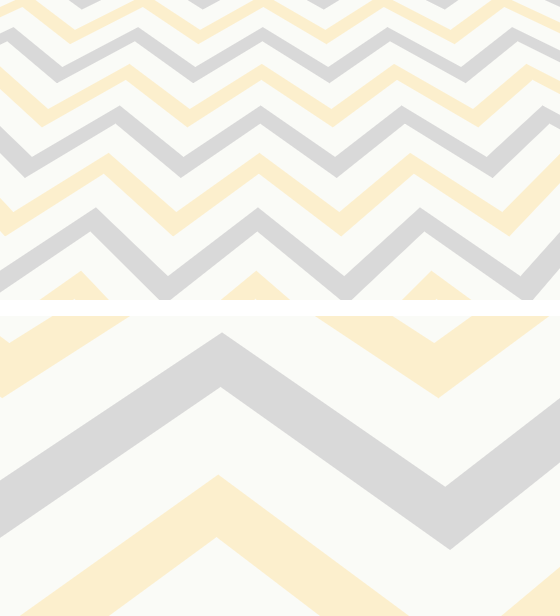
Top, the full canvas; bottom, a detail of the centre.
A Shadertoy shader for this pattern:

```glsl
#define HORIZON 1.914        // height of the vanishing point above the top edge
#define VANISH_X 0.930       // horizontal place of the vanishing point
#define ZIGZAG_WIDTH 0.2073  // width of one zigzag per unit of depth
#define ZIGZAG_SHIFT 0.130
#define ROW_SCALE 34.76      // row density on the tilted plane
#define ROW_SHIFT 17.343
#define AMPLITUDE 1.08       // peak to valley, in rows
#define BAND_WIDTH 0.40      // band thickness, in rows
#define PAPER vec3(0.982, 0.984, 0.968)
#define GREY vec3(0.851)
#define CREAM vec3(0.988, 0.937, 0.804)

// Triangle wave: 0 at integers, 1 halfway between
float triangleWave(float x) {
    return 2.0 * abs(x - floor(x + 0.5));
}

// Screen position (y down) to zigzag column and row on the tilted plane
vec2 toPlane(vec2 p) {
    float depth = p.y + HORIZON;
    float column = (p.x - VANISH_X) / (ZIGZAG_WIDTH * depth) + ZIGZAG_SHIFT;
    float row = ROW_SHIFT - ROW_SCALE / depth;
    return vec2(column, row);
}

void mainImage(out vec4 fragColor, in vec2 fragCoord) {
    vec2 p = vec2(fragCoord.x, iResolution.y - fragCoord.y) / iResolution.y;
    vec2 plane = toPlane(p);

    // Bend the rows into chevrons, measured from each band's centre line
    float chevron = plane.y - AMPLITUDE * triangleWave(plane.x) - 0.5 * BAND_WIDTH;
    float bandIndex = floor(chevron + 0.5);
    float edgeDistance = abs(chevron - bandIndex) - 0.5 * BAND_WIDTH;

    // Antialiased band coverage
    float pixel = max(length(vec2(dFdx(chevron), dFdy(chevron))), 1e-5);
    float coverage = clamp(0.5 - edgeDistance / pixel, 0.0, 1.0);

    // Alternate the two band colours
    vec3 bandColor = mix(GREY, CREAM, mod(bandIndex, 2.0));
    fragColor = vec4(mix(PAPER, bandColor, coverage), 1.0);
}
```
